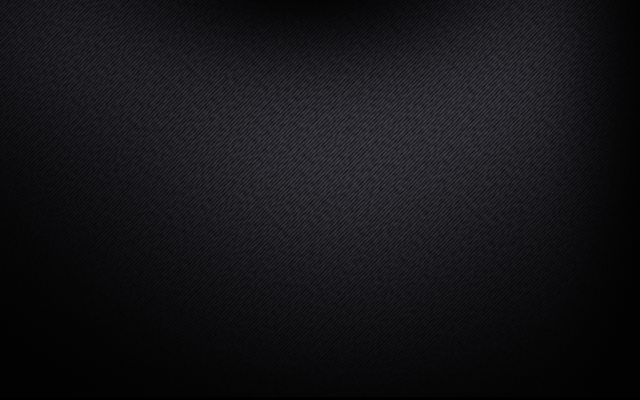
Write a Shadertoy shader that draws this background.

```glsl
const vec3 TINT = vec3(0.97, 0.96, 1.10);
const vec3 BLACK = vec3(0.006, 0.006, 0.008);
const float CORE_LIGHT = 0.160;
const float LEFT_LIGHT = 0.088;
const float RIGHT_LIGHT = 0.092;
const float LOWER_LIGHT = 0.042;
const float TOP_SHADE = 0.92;
const float TWILL_ANGLE = 0.79;      // radians above the horizontal
const float TWILL_PERIOD = 0.0068;   // in canvas heights
const float TWILL_CONTRAST = 0.29;
const float GRAIN_CONTRAST = 0.40;
const float HEM_HEIGHT = 0.007;

vec2 hashGradient(vec2 cell) {
    vec3 p = fract(cell.xyx * vec3(0.1031, 0.1030, 0.0973));
    p += dot(p, p.yzx + 33.33);
    float angle = 6.28318 * fract((p.x + p.y) * p.z);
    return vec2(cos(angle), sin(angle));
}

float gradientNoise(vec2 p) {
    vec2 cell = floor(p), f = fract(p);
    vec2 blend = f * f * f * (f * (f * 6.0 - 15.0) + 10.0);
    vec2 e = vec2(0.0, 1.0);
    float a = dot(hashGradient(cell), f);
    float b = dot(hashGradient(cell + e.yx), f - e.yx);
    float c = dot(hashGradient(cell + e.xy), f - e.xy);
    float d = dot(hashGradient(cell + e.yy), f - e.yy);
    return mix(mix(a, b, blend.x), mix(c, d, blend.x), blend.y);
}

// Soft elliptical falloff, 1 at the centre
float glow(vec2 uv, vec2 centre, vec2 spread) {
    vec2 d = (uv - centre) / spread;
    return exp(-0.5 * dot(d, d));
}

float lighting(vec2 uv) {
    float light = CORE_LIGHT * glow(uv, vec2(0.53, 0.66), vec2(0.27, 0.24));
    light += LEFT_LIGHT * glow(uv, vec2(0.12, 0.96), vec2(0.17, 0.20));
    light += RIGHT_LIGHT * glow(uv, vec2(0.81, 0.97), vec2(0.13, 0.25));
    light += LOWER_LIGHT * glow(uv, vec2(0.56, 0.29), vec2(0.21, 0.19));

    // Dark hollow at the top and falloff on the right
    light *= 1.0 - TOP_SHADE * glow(uv, vec2(0.48, 1.05), vec2(0.18, 0.12));
    return light * smoothstep(1.05, 0.84, uv.x);
}

// Diagonal ribs broken up by short, uneven threads
float fabric(vec2 p, float pixel) {
    float c = cos(TWILL_ANGLE), s = sin(TWILL_ANGLE);
    vec2 rib = vec2(c * p.x + s * p.y, c * p.y - s * p.x) / TWILL_PERIOD;
    float wobble = 0.15 * gradientNoise(rib * vec2(0.35, 0.4));
    float ridges = sin(6.28318 * (rib.y + wobble));
    float grain = gradientNoise(rib * vec2(0.55, 0.85) + 17.0);

    // Fade the weave when it is finer than the sampling grid
    float detail = 1.0 - smoothstep(0.5, 1.0, pixel / TWILL_PERIOD);
    return 1.0 + detail * (TWILL_CONTRAST * ridges + GRAIN_CONTRAST * grain);
}

void mainImage(out vec4 fragColor, in vec2 fragCoord) {
    vec2 uv = fragCoord / iResolution.xy;
    vec2 p = fragCoord / iResolution.y;
    float pixel = 1.0 / iResolution.y;

    vec3 colour = BLACK + TINT * lighting(uv) * fabric(p, pixel);

    // Black hem along the bottom edge
    colour *= smoothstep(HEM_HEIGHT - pixel, HEM_HEIGHT + pixel, uv.y);
    fragColor = vec4(colour, 1.0);
}
```
